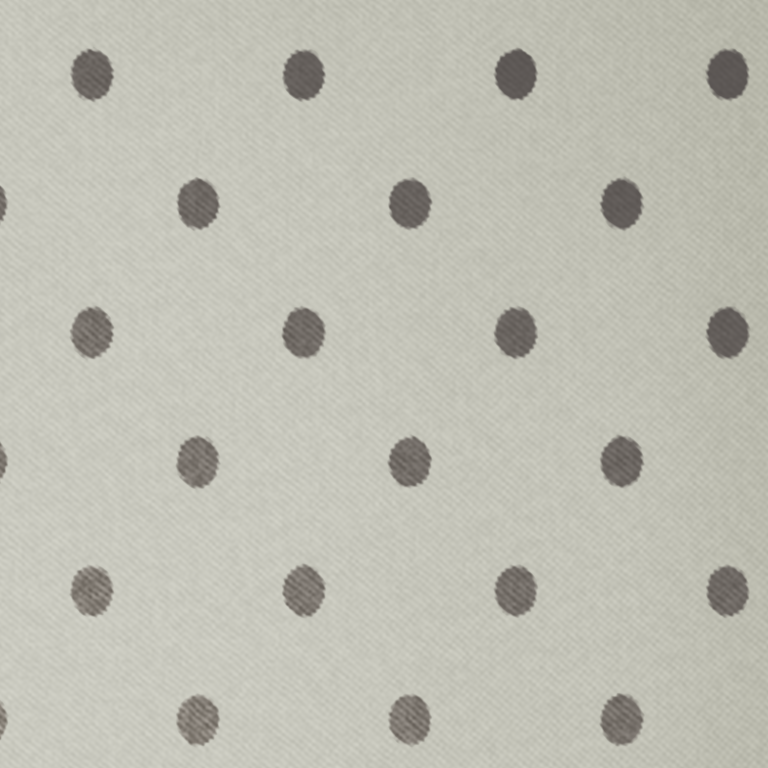
Give the GLSL for this pattern, as a WebGL 1 fragment shader.

```glsl
precision highp float;
// Staggered rows of small upright oval dots printed on a pale twill cloth.
// The nearest dot is found by rounding to an offset grid; diagonal threads,
// value noise and a slow light falloff give the weave and the worn print.

uniform vec2 u_resolution;

const vec2  DOT_PITCH   = vec2(0.2760, 0.1680);  // column and row spacing
const vec2  DOT_ORIGIN  = vec2(0.2578, 0.0625);  // centre of one dot in row 0
const vec2  DOT_RADIUS  = vec2(0.0268, 0.0325);
const float DOT_BLUR    = 0.0028;
const float EDGE_WOBBLE = 0.0016;

const vec2  TWILL_DIR   = vec2(0.64, 0.77);      // across the diagonal ribs
const float TWILL_COUNT = 128.0;                 // ribs per canvas unit
const float TWILL_DEPTH = 0.014;
const float GRAIN_COUNT = 230.0;
const float GRAIN_DEPTH = 0.034;

const vec3 CLOTH_SHADE = vec3(0.700, 0.700, 0.645);
const vec3 CLOTH_LIGHT = vec3(0.808, 0.808, 0.770);
const vec3 INK_FRESH   = vec3(0.362, 0.342, 0.332);
const vec3 INK_WORN    = vec3(0.545, 0.520, 0.485);

float hash(vec2 p) {
  return fract(sin(dot(p, vec2(127.1, 311.7))) * 43758.5453);
}

float valueNoise(vec2 p) {
  vec2 cell = floor(p);
  vec2 f = fract(p);
  f = f * f * (3.0 - 2.0 * f);
  float low  = mix(hash(cell), hash(cell + vec2(1.0, 0.0)), f.x);
  float high = mix(hash(cell + vec2(0.0, 1.0)), hash(cell + vec2(1.0, 1.0)), f.x);
  return mix(low, high, f.y);
}

// Approximate signed distance to the nearest dot of the staggered grid.
float dotDistance(vec2 p) {
  vec2 q = p - DOT_ORIGIN;
  float row = floor(q.y / DOT_PITCH.y + 0.5);
  q.y -= row * DOT_PITCH.y;
  q.x -= 0.5 * mod(row, 2.0) * DOT_PITCH.x;
  q.x -= floor(q.x / DOT_PITCH.x + 0.5) * DOT_PITCH.x;
  return (length(q / DOT_RADIUS) - 1.0) * DOT_RADIUS.x;
}

// Diagonal ribs from -1 to 1, bent and broken up by noise.
float twill(vec2 p) {
  float bend = valueNoise(p * 42.0) * 0.3;
  float rib = sin(6.2832 * (dot(p, TWILL_DIR) * TWILL_COUNT + bend));
  return rib * (0.55 + 0.75 * valueNoise(p * 75.0 + 19.0));
}

// Fine crossing threads, strongest toward the lower right.
float crossThreads(vec2 p) {
  float thread = sin(6.2832 * dot(p, vec2(0.77, -0.64)) * TWILL_COUNT);
  return thread * smoothstep(0.2, 1.1, p.x - 0.5 * p.y + 0.3);
}

// Brightness of the cloth: high at lower left, falling to the right edge.
float lightFalloff(vec2 p) {
  float light = 0.87 - 0.42 * pow(p.x, 1.5) - 0.20 * p.y * p.y;
  light -= 0.15 * smoothstep(0.8, 1.0, p.x);
  return light + 0.10 * (valueNoise(p * 5.0) - 0.5);
}

void main() {
  vec2 p = gl_FragCoord.xy / u_resolution;
  float pixel = 1.0 / min(u_resolution.x, u_resolution.y);

  // Weave, faded out where a rib is too fine to resolve
  float resolved = 1.0 - smoothstep(0.3, 0.5, TWILL_COUNT * pixel);
  float ribs = twill(p) * resolved;
  float weave = ribs + 0.5 * crossThreads(p) * resolved;
  float grain = valueNoise(p * GRAIN_COUNT) - 0.5;
  grain += 0.5 * (valueNoise(p * GRAIN_COUNT * 0.4 + 7.0) - 0.5);

  // Cloth
  vec3 cloth = mix(CLOTH_SHADE, CLOTH_LIGHT, lightFalloff(p));
  cloth += weave * TWILL_DEPTH + grain * GRAIN_DEPTH;

  // Ink, paler and more threadbare toward the lower left
  float wear = clamp(1.08 - 0.55 * p.x - 0.75 * p.y, 0.0, 1.0);
  vec3 ink = mix(INK_FRESH, INK_WORN, wear);
  ink += (ribs * 0.045 + grain * 0.11) * (0.15 + wear);

  // Dots with a soft, slightly frayed outline
  float d = dotDistance(p) + EDGE_WOBBLE * (ribs * 0.4 + grain);
  float blur = max(DOT_BLUR, pixel);
  float coverage = 1.0 - smoothstep(-blur, blur, d);

  gl_FragColor = vec4(mix(cloth, ink, coverage), 1.0);
}
```
